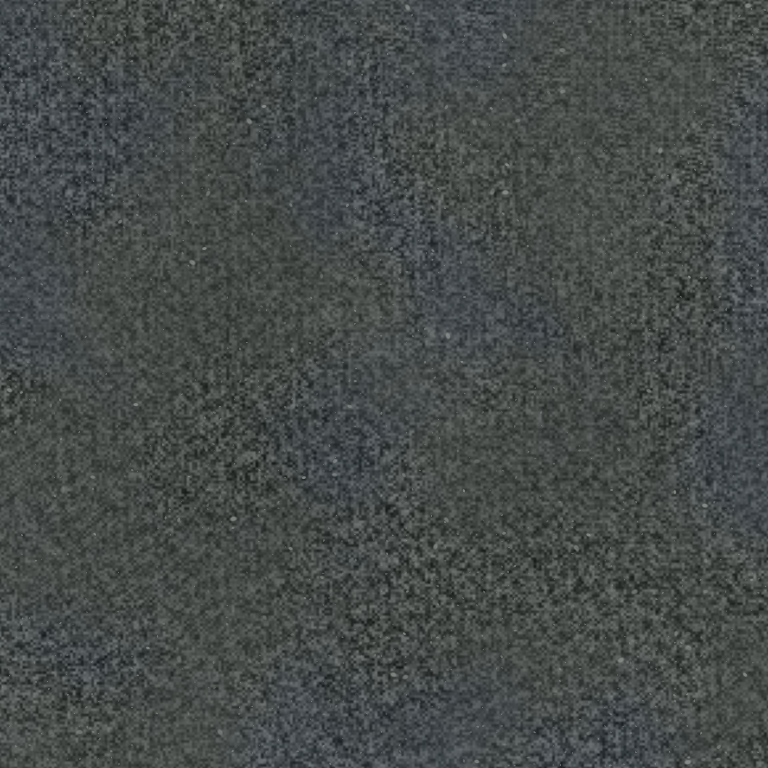
This texture is drawn by a three.js fragment shader. Its source:

```glsl
#define STONE_COLOR vec3(0.277, 0.295, 0.294)
#define OLIVE_TINT vec3(0.006, 0.004, -0.008)
#define BLUE_TINT vec3(-0.010, -0.003, 0.013)
#define SPECK_COLOR vec3(0.56, 0.58, 0.56)
#define FINE_CELLS 290.0
#define COARSE_CELLS 150.0
#define PATCH_CELLS 5.0
#define GRAIN_CONTRAST 0.33
#define PATCH_CONTRAST 0.05
#define SPECK_AMOUNT 0.09

varying vec2 vUv;

float hash(vec2 p) {
  return fract(sin(dot(p, vec2(127.1, 311.7))) * 43758.5453);
}

float valueNoise(vec2 p) {
  vec2 cell = floor(p);
  vec2 f = fract(p);
  f = f * f * (3.0 - 2.0 * f);
  float bottom = mix(hash(cell), hash(cell + vec2(1.0, 0.0)), f.x);
  float top = mix(hash(cell + vec2(0.0, 1.0)), hash(cell + vec2(1.0, 1.0)), f.x);
  return mix(bottom, top, f.y);
}

float cloudNoise(vec2 p) {
  float sum = 0.0;
  float weight = 0.5;
  for (int i = 0; i < 4; i++) {
    sum += weight * valueNoise(p);
    p = mat2(1.6, 1.2, -1.2, 1.6) * p + 17.3;
    weight *= 0.5;
  }
  return sum / 0.9375;
}

// Soft, slightly oval chips, at most one per cell
float specks(vec2 uv, float cells, float amount) {
  vec2 p = uv * cells;
  vec2 cell = floor(p);
  vec2 center = 0.35 + 0.3 * vec2(hash(cell + 3.7), hash(cell + 8.1));
  vec2 offset = fract(p) - center;
  float angle = 6.2832 * hash(cell + 5.9);
  offset = mat2(cos(angle), sin(angle), -sin(angle), cos(angle)) * offset;
  offset.x *= 1.5;
  float radius = mix(0.14, 0.34, hash(cell + 21.4));
  float shape = 1.0 - smoothstep(radius * 0.35, radius, length(offset));
  float present = step(hash(cell + 13.2), amount);
  return shape * present * mix(0.25, 0.85, hash(cell + 31.6));
}

void main() {
  // Broad patches of tone, tint and roughness
  float tone = cloudNoise(vUv * PATCH_CELLS + 2.3) - 0.5;
  float tint = smoothstep(0.35, 0.68, cloudNoise(vUv * PATCH_CELLS + 41.0));
  float roughness = smoothstep(0.3, 0.7, cloudNoise(vUv * PATCH_CELLS * 1.6 + 73.0));

  // Tight mineral grain
  float fine = valueNoise(vUv * FINE_CELLS) - 0.5;
  float coarse = valueNoise(vUv * COARSE_CELLS + 29.5) - 0.5;
  float grain = 0.62 * fine + 0.38 * coarse;

  vec3 color = STONE_COLOR + mix(OLIVE_TINT, BLUE_TINT, tint);
  color += PATCH_CONTRAST * tone;
  color += GRAIN_CONTRAST * mix(0.75, 1.25, roughness) * grain;

  // Pale chips, small and large
  float small = specks(vUv, 120.0, SPECK_AMOUNT * mix(0.5, 1.3, roughness));
  float large = specks(vUv + 0.37, 54.0, SPECK_AMOUNT * 0.45);
  color = mix(color, SPECK_COLOR, max(small * 0.75, large));

  gl_FragColor = vec4(color, 1.0);
}
```
